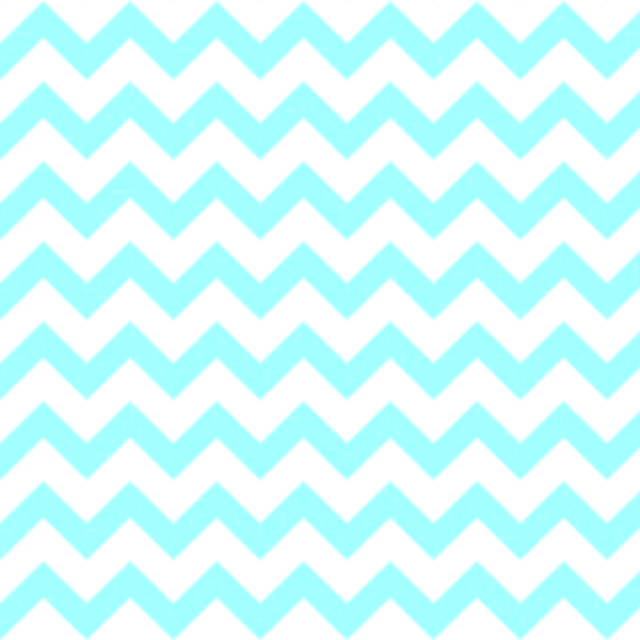
Reproduce this pattern procedurally as a Shadertoy shader.

```glsl
// Horizontal chevron stripes in pale aqua on white, with soft edges.
// A slightly rounded triangle wave offsets evenly repeated bands, and
// gradient noise adds a very faint mottling to the aqua.

#define ROWS 8.0            // stripes down the canvas
#define ZIGZAGS 7.38        // wave periods across the canvas
#define WAVE_HEIGHT 0.0665  // valley to peak of a stripe's centre line
#define VALLEY_Y 0.0284     // centre line height at a valley
#define BAND_SHARE 0.455    // part of each row covered by aqua
#define CORNER 0.998        // 1.0 gives perfectly sharp corners
#define SOFTNESS 0.0044     // half width of the blurred edge
#define MOTTLE_SCALE 85.0
#define MOTTLE_AMOUNT 0.14
#define AQUA vec3(0.63, 1.0, 1.0)
#define WHITE vec3(1.0)

const float PI = 3.14159;

// Pseudo-random gradient direction for a lattice point
vec2 gradientAt(vec2 cell) {
    float h = fract(sin(dot(cell, vec2(127.1, 311.7))) * 43758.5);
    return vec2(cos(2.0 * PI * h), sin(2.0 * PI * h));
}

float gradientNoise(vec2 p) {
    vec2 i = floor(p), f = p - i;
    vec2 u = f * f * f * (f * (f * 6.0 - 15.0) + 10.0);
    vec2 e = vec2(0.0, 1.0);
    float a = dot(gradientAt(i), f);
    float b = dot(gradientAt(i + e.yx), f - e.yx);
    float c = dot(gradientAt(i + e.xy), f - e.xy);
    float d = dot(gradientAt(i + e.yy), f - e.yy);
    return mix(mix(a, b, u.x), mix(c, d, u.x), u.y);
}

// Triangle wave from 0 (valley at x = 0) to 1, with eased corners
float triangleWave(float x) {
    return acos(CORNER * cos(2.0 * PI * x)) / PI;
}

// Signed distance to the nearest stripe, negative inside
float chevronDistance(vec2 p) {
    float y = p.y - VALLEY_Y - WAVE_HEIGHT * triangleWave(p.x * ZIGZAGS);
    float fromCentre = abs(fract(y * ROWS + 0.5) - 0.5) / ROWS;
    float slope = 2.0 * WAVE_HEIGHT * ZIGZAGS;
    return (fromCentre - 0.5 * BAND_SHARE / ROWS) * inversesqrt(1.0 + slope * slope);
}

void mainImage(out vec4 fragColor, in vec2 fragCoord) {
    vec2 p = fragCoord / iResolution.y;

    // Stripe coverage with a soft edge
    float edge = max(SOFTNESS, 0.75 / iResolution.y);
    float stripe = 1.0 - smoothstep(-edge, edge, chevronDistance(p));

    // Faint pale blotches within the aqua
    float blotch = smoothstep(0.1, 0.6, gradientNoise(p * MOTTLE_SCALE));
    vec3 aqua = mix(AQUA, WHITE, MOTTLE_AMOUNT * blotch);

    fragColor = vec4(mix(WHITE, aqua, stripe), 1.0);
}
```
